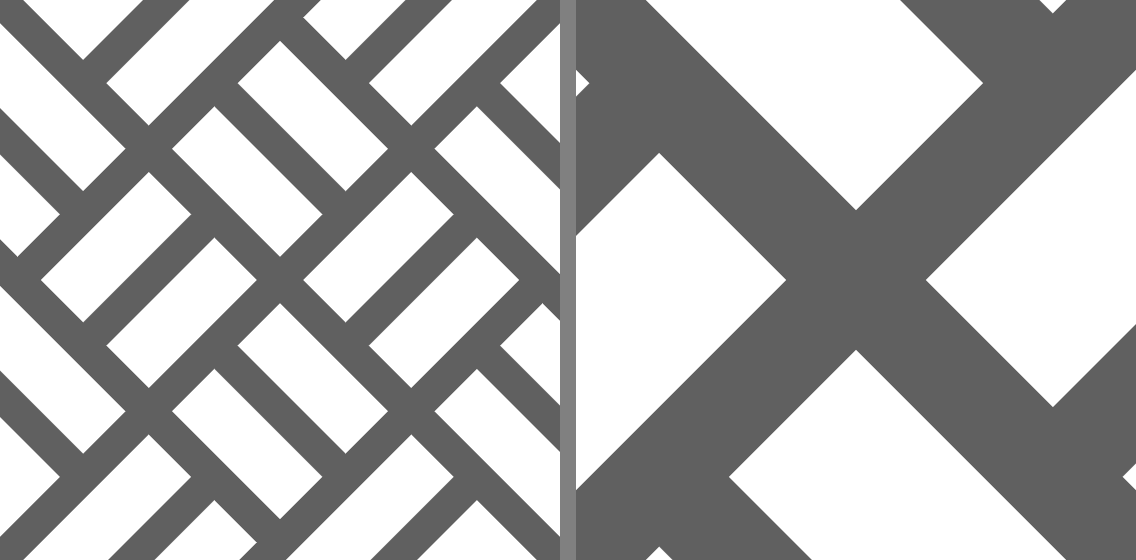
Left, the full canvas; right, a detail of the centre.
A Shadertoy shader for this pattern:

```glsl
// Diagonal basket weave: pairs of white bricks in alternating directions on grey joints

// Distance to the centre lines of the joints, in diagonal coordinates
float jointDistance(vec2 diag) {
    // Two long joints cross at the centre
    float d = min(abs(diag.x), abs(diag.y));

    // Four outer joints form a pinwheel, each stopping at its neighbour
    vec2 arm = diag;
    for (int i = 0; i < 4; i++) {
        d = min(d, max(abs(arm.y - 2.0), -2.0 - arm.x));
        arm = vec2(-arm.y, arm.x);
    }

    // One joint halves each cell, its direction alternating like a checkerboard
    vec2 cell = floor(diag * 0.5);
    vec2 local = abs(diag - 2.0 * cell - 1.0);
    float checker = mod(cell.x + cell.y, 2.0);
    return min(d, checker < 0.5 ? local.x : local.y);
}

void mainImage(out vec4 fragColor, in vec2 fragCoord) {
    float unitsPerPixel = 4.2667 / min(iResolution.x, iResolution.y);
    vec2 p = (fragCoord - 0.5 * iResolution.xy) * unitsPerPixel;
    p.y = -p.y;

    // Turn the axes by 45 degrees; this stretches lengths by sqrt(2)
    vec2 diag = vec2(p.x + p.y, p.x - p.y);
    float edgeWidth = 1.414 * unitsPerPixel;

    float brick = clamp(0.5 + (jointDistance(diag) - 0.177) / edgeWidth, 0.0, 1.0);
    fragColor = vec4(mix(vec3(0.378), vec3(1.0), brick), 1.0);
}
```
